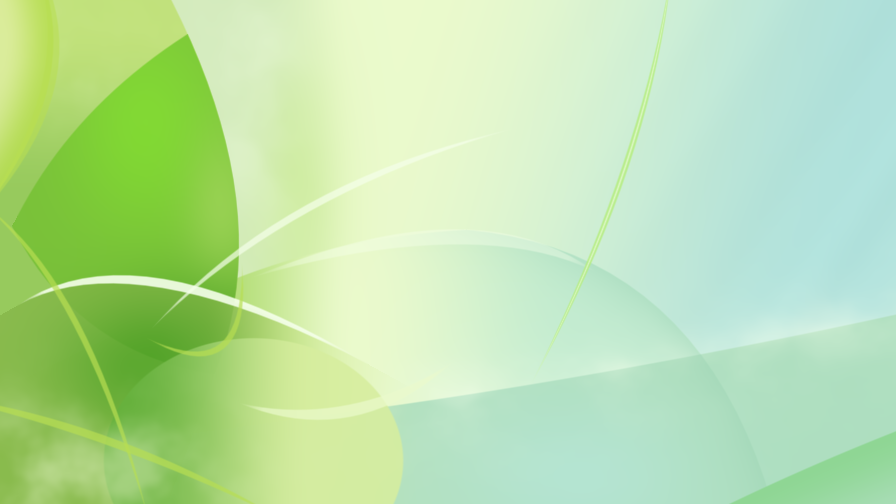
This background is drawn by a Shadertoy shader. Its source:

```glsl
const float EDGE = .0022;
const float STEPS = 20.;
const vec3 CREAM = vec3(.92, .98, .8);
const vec3 SKY = vec3(.69, .885, .865);
const vec3 WHITE = vec3(.96, 1, .92);
const vec3 LIME = vec3(.72, .87, .32);
const vec3 LEAF = vec3(.5, .85, .19);
const vec3 DEEP = vec3(.31, .63, .15);
const vec3 OLIVE = vec3(.53, .72, .29);
const vec3 SAGE = vec3(.68, .87, .74);

// Gradient noise
vec2 gradientAt(vec2 cell) {
  float h = fract(sin(dot(cell, vec2(127.1, 311.7))) * 43758.5);
  return vec2(cos(6.2832 * h), sin(6.2832 * h));
}

float noise(vec2 p) {
  vec2 i = floor(p), f = p - i, u = f * f * (3. - 2. * f), o = vec2(0, 1);
  float low = mix(dot(gradientAt(i), f), dot(gradientAt(i + o.yx), f - o.yx), u.x);
  float high = mix(dot(gradientAt(i + o), f - o), dot(gradientAt(i + 1.), f - 1.), u.x);
  return mix(low, high, u.y);
}

float clouds(vec2 p) {
  float sum = 0.;
  for (float amp = .6; amp > .05; amp *= .5) {
    sum += amp * noise(p);
    p = 2. * p + 7.3;
  }
  return smoothstep(-.25, .45, sum);
}

// Arc through three points: signed distance (negative right of travel), parameter
vec2 curve(vec2 p, vec2 a, vec2 mid, vec2 b) {
  vec2 ctrl = 2. * mid - .5 * (a + b), prev = a, best = vec2(1e3, 0);
  for (float i = 1.; i <= STEPS; i++) {
    float t = i / STEPS;
    vec2 next = mix(mix(a, ctrl, t), mix(ctrl, b, t), t);
    vec2 e = next - prev, q = p - prev;
    float h = clamp(dot(q, e) / dot(e, e), 0., 1.);
    float d = length(q - e * h);
    float side = e.x * q.y < e.y * q.x ? -1. : 1.;
    if (d < abs(best.x)) best = vec2(d * side, (i - 1. + h) / STEPS);
    prev = next;
  }
  return best;
}

float fill(float d) { return smoothstep(EDGE, -EDGE, d); }

// Stroke that tapers at both ends
float stroke(vec2 c, float halfWidth) {
  float taper = sin(3.14159 * clamp(c.y, 0., 1.));
  return fill(abs(c.x) - halfWidth * taper) * min(1., 3. * taper);
}

float glow(vec2 p, vec2 center, vec2 size) {
  vec2 q = (p - center) / size;
  return exp(-dot(q, q));
}

vec3 backdrop(vec2 p) {
  vec3 col = mix(CREAM, SKY, smoothstep(.7, 1.72, p.x - .3 * (p.y - .6)));
  col = mix(col, vec3(.83, .92, .74), smoothstep(.7, .52, p.x));
  col = mix(col, vec3(.79, .92, .58), .7 * glow(p, vec2(.59, .6), vec2(.09, .28)));
  col = mix(col, WHITE, .5 * clouds(p * 4.) * glow(p, vec2(.5, .8), vec2(.1, .25)));
  float rays = noise(vec2(dot(p, vec2(.84, -.54)) * 12., 1.5));
  return col + .025 * rays * smoothstep(.9, 1.5, p.x);
}

// Wide dome, sloping band and corner wedge
vec3 hills(vec3 col, vec2 p) {
  float rise = curve(p, vec2(.347, .394), vec2(.625, .498), vec2(.926, .544)).x;
  float fall = curve(p, vec2(.926, .544), vec2(1.308, .387), vec2(1.532, 0)).x;
  float dome = max(rise, fall);
  vec3 inside = mix(CREAM, vec3(.75, .92, .81), smoothstep(.7, 1.15, p.x));
  inside = mix(inside, vec3(.66, .85, .38), smoothstep(.7, .42, p.x));
  col = mix(col, inside, .8 * fill(dome));
  float band = curve(p, vec2(.694, .183), vec2(1.25, .271), vec2(1.829, .387)).x;
  float mist = clouds(p * vec2(5, 7));
  float haze = exp(-abs(band) / .06) * smoothstep(.6, .9, p.x);
  col = mix(col, WHITE, haze * (.24 + .36 * mist));
  vec3 slope = mix(SAGE, vec3(.7, .89, .82), glow(p, vec2(1.15, .05), vec2(.25, .16)));
  slope = mix(slope, WHITE, .35 * mist * exp(min(band, 0.) / .07));
  col = mix(col, slope, .92 * fill(band));
  float limb = fill(dome) * exp(min(dome, 0.) / .05);
  col = mix(col, vec3(.6, .82, .7), .42 * limb * smoothstep(.65, 1.25, p.x));
  vec2 crest = curve(p, vec2(.498, .449), vec2(.891, .53), vec2(1.181, .461));
  col = mix(col, WHITE, .42 * stroke(crest, .015));
  float wedge = curve(p, vec2(1.447, 0), vec2(1.62, .079), vec2(1.8, .153)).x;
  return mix(col, mix(vec3(.56, .84, .58), SAGE, smoothstep(0., -.18, wedge)), fill(wedge));
}

// Upper-left veil and bright leaf
vec3 foliage(vec3 col, vec2 p) {
  float right = curve(p, vec2(.34, 1), vec2(.468, .607), vec2(.428, .264)).x;
  float left = curve(p, vec2(.035, .572), vec2(.174, .769), vec2(.37, .931)).x;
  float base = curve(p, vec2(.44, .255), vec2(.174, .363), vec2(0, .602)).x;
  vec3 veil = mix(vec3(.57, .78, .33), vec3(.75, .88, .46), smoothstep(.6, .95, p.y));
  veil = mix(veil, WHITE, .35 * clouds(p * 5.) * glow(p, vec2(.15, .87), vec2(.22, .1)));
  col = mix(col, veil, .92 * fill(right));
  vec2 yellow = curve(p, vec2(.06, 1.1), vec2(.098, .84), vec2(-.05, .56));
  vec3 petal = mix(vec3(.87, .93, .62), LIME, smoothstep(-.1, 0., yellow.x));
  col = mix(col, petal, .85 * fill(yellow.x));
  col = mix(col, LIME, .6 * stroke(yellow, .013));
  vec3 leaf = mix(vec3(.47, .75, .22), LEAF, glow(p, vec2(.29, .75), vec2(.16, .22)));
  leaf = mix(leaf, vec3(.64, .84, .36), .7 * glow(p, vec2(.44, .58), vec2(.07, .16)));
  leaf = mix(leaf, DEEP, .9 * glow(p, vec2(.37, .33), vec2(.18, .12)));
  return mix(col, leaf, .95 * fill(max(max(right, left), base)));
}

// Lower-left mound, rounded petal and mist
vec3 undergrowth(vec3 col, vec2 p) {
  vec2 arc = curve(p, vec2(.035, .394), vec2(.324, .4375), vec2(.729, .278));
  vec3 mound = mix(OLIVE, DEEP, glow(p, vec2(.29, .27), vec2(.17, .13)));
  mound = mix(mound, vec3(.8, .91, .56), smoothstep(.4, .65, p.x));
  col = mix(col, mound, .82 * fill(arc.x) * smoothstep(.84, .5, p.x));
  float petal = .25 * length((p - vec2(.503, .086)) / vec2(.297, .243)) - .25;
  vec3 tint = mix(vec3(.39, .69, .23), vec3(.84, .93, .62), smoothstep(.23, .62, p.x));
  col = mix(col, tint, .88 * fill(petal));
  float mist = clouds(p * 6.) * glow(p, vec2(.08, .06), vec2(.4, .15));
  col = mix(col, vec3(.85, .93, .72), .65 * mist);
  return mix(col, WHITE, .9 * stroke(arc, .009));
}

// Sweeping light strokes
vec3 ribbon(vec3 col, vec3 ink, vec2 p, vec2 a, vec2 mid, vec2 b, float width) {
  return mix(col, ink, .7 * stroke(curve(p, a, mid, b), width));
}

vec3 ribbons(vec3 col, vec2 p) {
  vec2 thread = curve(p, vec2(1.335, 1.08), vec2(1.241, .67), vec2(1.053, .236));
  col = mix(col, vec3(.71, .93, .5), .85 * stroke(thread, .006));
  col = mix(col, WHITE, .6 * stroke(thread, .0015));
  col = ribbon(col, WHITE, p, vec2(.3, .347), vec2(.613, .588), vec2(1.02, .745), .007);
  col = ribbon(col, LIME, p, vec2(.48, .48), vec2(.44, .313), vec2(.29, .33), .006);
  col = ribbon(col, LIME, p, vec2(-.15, .22), vec2(.2, .13), vec2(.56, -.03), .008);
  col = ribbon(col, LIME, p, vec2(-.04, .6), vec2(.15, .36), vec2(.3, -.05), .006);
  return ribbon(col, CREAM, p, vec2(.475, .2), vec2(.694, .185), vec2(.9, .283), .012);
}

void mainImage(out vec4 fragColor, in vec2 fragCoord) {
  vec2 p = fragCoord / iResolution.y;
  vec3 col = hills(backdrop(p), p);
  col = undergrowth(foliage(col, p), p);
  fragColor = vec4(clamp(ribbons(col, p), 0., 1.), 1);
}
```
